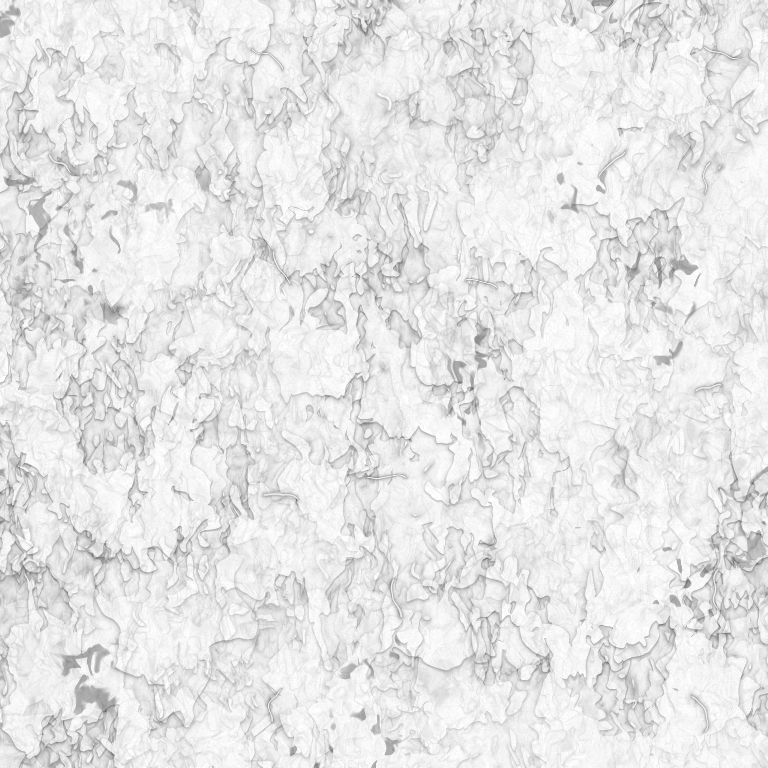
Give the GLSL for this texture map, as a Shadertoy shader.

```glsl
// Pale occlusion map of flaking, dripping plaster: layered ragged plates with thin grey crevices.

float hash(vec2 p) {
    vec3 q = fract(p.xyx * 0.1031);
    q += dot(q, q.yzx + 33.33);
    return fract((q.x + q.y) * q.z);
}

float noise(vec2 p) {
    vec2 i = floor(p), f = fract(p);
    f = f * f * (3.0 - 2.0 * f);
    return mix(mix(hash(i), hash(i + vec2(1, 0)), f.x),
               mix(hash(i + vec2(0, 1)), hash(i + vec2(1, 1)), f.x), f.y);
}

// Distance to the nearest jittered cell centre
float cellular(vec2 p) {
    vec2 i = floor(p);
    float nearest = 2.0;
    for (int y = -1; y <= 1; y++)
    for (int x = -1; x <= 1; x++) {
        vec2 c = i + vec2(x, y);
        vec2 centre = c + 0.15 + 0.7 * vec2(hash(c), hash(c + 57.0));
        nearest = min(nearest, length(p - centre));
    }
    return nearest;
}

vec2 wobble(vec2 p, float scale, float amount) {
    return p + amount * (vec2(noise(p * scale), noise(p * scale + 19.0)) - 0.5);
}

// Positive on a flake, negative beside it; lobes and streaks hang vertically
float flake(vec2 p, float layer) {
    vec2 q = wobble(p + 3.0 + layer * vec2(3.7, 5.3), 30.0, 0.024);
    q = wobble(q, 90.0, 0.011);
    float plates = 0.8 * noise(q * vec2(13, 10)) + 0.55 * noise(q * vec2(31, 19));
    float lobes = 0.5 - cellular(q * vec2(54, 34));
    float streaks = noise(q * vec2(105, 22)) - 0.5;
    float chips = noise(q * vec2(140, 90)) - 0.5;
    return plates - 0.7 + 0.3 * lobes + 0.26 * streaks + 0.1 * chips;
}

// Fine wrinkles drawn along the middle level of a noise
float wrinkle(vec2 p) {
    return 1.0 - smoothstep(0.0, 0.15, abs(noise(p) - 0.5));
}

// Signed distance to a curled strand, at most one per grid cell
float strand(vec2 p) {
    vec2 cell = floor(p * 7.0);
    if (hash(cell + 71.0) > 0.25) return 1.0;
    vec2 centre = 0.35 + 0.3 * vec2(hash(cell + 5.0), hash(cell + 13.0));
    vec2 q = (fract(p * 7.0) - centre) / 7.0;
    float a = 6.28 * hash(cell.yx + 129.0);
    q = mat2(cos(a), -sin(a), sin(a), cos(a)) * q;
    q = wobble(q + cell, 60.0, 0.014) - cell;
    q.y += 9.0 * q.x * q.x;
    q.x -= clamp(q.x, -0.022, 0.022);
    return length(q) - 0.0016;
}

void mainImage(out vec4 fragColor, in vec2 fragCoord) {
    vec2 p = fragCoord / iResolution.y;
    float soft = max(0.7 / iResolution.y, 0.0008);
    float depth = mix(0.55, 1.1, smoothstep(0.25, 0.8, noise(p * 6.0 + 40.0)));

    // Surface grain shared by all flakes
    vec2 w = wobble(wobble(p, 40.0, 0.02), 110.0, 0.008);
    float surface = 0.995 - 0.03 * noise(w * vec2(130, 55))
        - 0.065 * wrinkle(w * vec2(80, 36)) * noise(p * 28.0)
        - 0.075 * wrinkle(w * vec2(150, 75) + 7.0) * noise(p * 23.0 + 3.0)
        - 0.03 * (hash(floor(p * 512.0)) - 0.5);
    float tone = surface - 0.01;

    // Stacked flakes shade what lies beside them; the last one is a broad ledge
    for (int i = 0; i < 5; i++) {
        float layer = float(i);
        bool ledge = i == 4;
        float scale = ledge ? 0.55 : 1.2 - 0.1 * layer;
        float e = 0.001;
        float f = flake(p * scale, layer);
        vec2 g = vec2(flake((p + vec2(e, 0)) * scale, layer) - f,
                      flake((p + vec2(0, e)) * scale, layer) - f) / e;
        float slope = sqrt(dot(g, g) + 40.0);
        float d = f / slope;
        float cover = smoothstep(-soft, soft, d);
        float facing = 0.72 + 0.5 * g.y / slope;
        float strength = ledge ? smoothstep(0.5, 0.75, noise(p * 5.0 + 11.0)) : depth;
        float shadow = 0.25 * facing * exp(min(d, 0.0) / 0.0021)
                     + 0.055 * exp(min(f, 0.0) / 0.11);
        float shaded = tone * (1.0 - strength * shadow);
        tone = mix(shaded, ledge ? tone : mix(tone, surface, 0.62), cover);
    }

    // Curled strands with a grey outline
    float s = strand(p);
    tone *= 1.0 - 0.25 * exp(-max(s, 0.0) / 0.002);
    tone = mix(tone, 0.95, smoothstep(soft, -soft, s + 0.0008));

    // Rare small hollows, ragged and gathered in broken patches
    float hollow = noise(w * vec2(75, 60) + 90.0) + 0.25 * noise(w * vec2(210, 130));
    tone *= 1.0 - 0.3 * smoothstep(0.84, 0.98, hollow) * smoothstep(0.62, 0.8, noise(p * 8.0 + 23.0));

    fragColor = vec4(vec3(clamp(tone, 0.0, 1.0)), 1.0);
}
```
